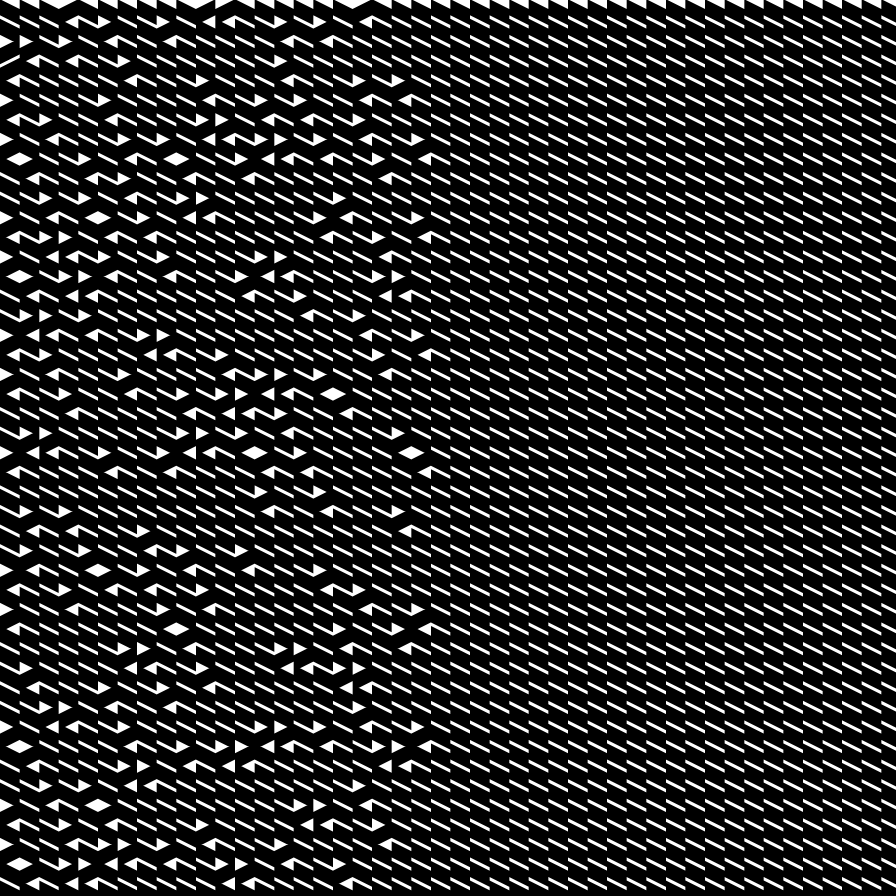
Reproduce this pattern procedurally as a Shadertoy shader.

```glsl
const float CELLS = 45.75;       // tiles per canvas side
const float ROW_OFFSET = 0.12;   // downward shift of the rows, in tiles
const float SLOPE = 0.5;         // rise of a band across one tile
const float BAND_HALF = 0.411;   // half the vertical thickness of a band
const int NUMBER_LIMIT = 1000;   // tiles numbered from here on never flip
const int SAMPLES = 3;           // horizontal samples per pixel
const vec3 PAPER = vec3(1.0);
const vec3 INK = vec3(0.0);

bool isPrime(int n) {
    if (n < 2) return false;
    for (int d = 2; d * d <= n; d++) {
        if (n % d == 0) return false;
    }
    return true;
}

// Tiles are numbered down each column; prime ones lean the other way.
float bandDirection(int column, int row) {
    int number = row + int(floor(CELLS * float(column)));
    return number < NUMBER_LIMIT && isPrime(number) ? -1.0 : 1.0;
}

// Ink coverage at p, in tiles from the upper left corner.
float bandCoverage(vec2 p, float pixel) {
    int column = int(floor(p.x));
    int nearestRow = int(floor(p.y - ROW_OFFSET));
    float across = fract(p.x) - 0.5;
    float coverage = 0.0;

    // Bands overhang their tiles, so the rows above and below count too.
    for (int i = -1; i <= 1; i++) {
        int row = nearestRow + i;
        if (row < 0) continue;
        float center = float(row) + 0.5 + ROW_OFFSET
                     + SLOPE * across * bandDirection(column, row);
        float inside = BAND_HALF - abs(p.y - center);
        coverage = max(coverage, clamp(0.5 + inside / pixel, 0.0, 1.0));
    }
    return coverage;
}

void mainImage(out vec4 fragColor, in vec2 fragCoord) {
    float pixel = CELLS / iResolution.y;
    vec2 p = vec2(fragCoord.x, iResolution.y - fragCoord.y) * pixel;

    // Average across the pixel to smooth the upright tile borders.
    float ink = 0.0;
    for (int i = 0; i < SAMPLES; i++) {
        float shift = (float(i) + 0.5) / float(SAMPLES) - 0.5;
        ink += bandCoverage(p + vec2(shift * pixel, 0.0), pixel);
    }
    fragColor = vec4(mix(PAPER, INK, ink / float(SAMPLES)), 1.0);
}
```
